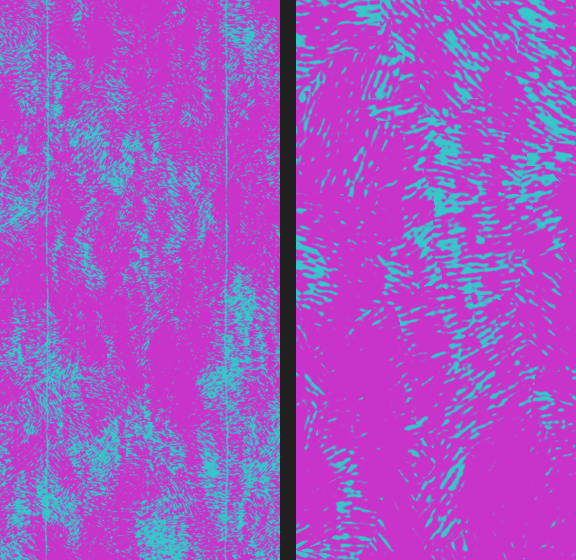
Left: the whole. Right: its middle third, enlarged.
A WebGL 2 fragment shader for this texture:

```glsl
#version 300 es
precision highp float;
// Weathered two-tone surface: hatched flecks gather in cloudy patches over a flat ground.
// A cloud mask biases oriented streak noise, which is cut at a threshold and
// averaged over each pixel; two thin wandering seams run from top to bottom.

#define GROUND vec3(0.785, 0.205, 0.79)
#define FLECK vec3(0.215, 0.775, 0.79)
#define THRESHOLD 0.155
#define CUT_SOFTNESS 0.09
#define CLOUD_GAIN 1.28
#define STREAK_GAIN 1.1
#define CLOUD_SCALE vec2(6.0, 4.4)
#define PATCH_SCALE 10.0
#define STREAK_SCALE vec2(95.0, 220.0)
#define RIPPLE_FREQ 760.0
#define SEAM_WIDTH 0.0022
#define FOOTPRINT 1.6

uniform vec2 u_resolution;
out vec4 outColor;

float hash(vec2 p) {
    return fract(sin(dot(p, vec2(127.1, 311.7))) * 43758.5453);
}

float noise(vec2 p) {
    vec2 i = floor(p), f = fract(p);
    f = f * f * (3.0 - 2.0 * f);
    float low = mix(hash(i), hash(i + vec2(1, 0)), f.x);
    float high = mix(hash(i + vec2(0, 1)), hash(i + vec2(1, 1)), f.x);
    return mix(low, high, f.y);
}

float fbm(vec2 p) {
    float sum = 0.0, total = 0.0, amp = 0.5;
    for (int i = 0; i < 5; i++) {
        sum += amp * noise(p);
        total += amp;
        p = mat2(1.6, 1.2, -1.2, 1.6) * p + 17.3;
        amp *= 0.6;
    }
    return sum / total;
}

// Cloudy density, with upright fibres mixed in
float cloudMask(vec2 p) {
    vec2 warp = vec2(noise(p * 11.0), noise(p * 11.0 + 40.0)) - 0.5;
    float clouds = fbm((p + 0.06 * warp) * CLOUD_SCALE + 5.0);
    float fibres = noise((p + 0.03 * warp) * vec2(34.0, 8.0) + 70.0);
    return 0.75 * clouds + 0.25 * fibres - 0.5;
}

// Nearest jittered patch: centre in xy, hatch angle in z
vec3 hatchPatch(vec2 p) {
    vec2 warp = vec2(noise(p * 24.0 + 9.0), noise(p * 24.0 + 31.0)) - 0.5;
    vec2 g = p * PATCH_SCALE + 0.7 * warp;
    vec2 cell = floor(g);
    vec3 best = vec3(0.0);
    float nearest = 1e3;
    for (int y = -1; y <= 1; y++)
    for (int x = -1; x <= 1; x++) {
        vec2 c = cell + vec2(x, y);
        vec2 centre = c + vec2(hash(c + 3.1), hash(c + 8.7));
        float d = distance(g, centre);
        if (d < nearest) {
            nearest = d;
            best = vec3(centre / PATCH_SCALE, (hash(c + 15.9) - 0.5) * 2.4);
        }
    }
    return best;
}

// Short strokes, fine grain and ripples along the patch direction
float streaks(vec2 p, vec3 hatch) {
    float c = cos(hatch.z), s = sin(hatch.z);
    vec2 q = mat2(c, -s, s, c) * (p - hatch.xy);
    vec2 shift = floor(hatch.xy * 90.0);
    float strokes = noise(q * STREAK_SCALE + shift);
    float grain = noise(p * vec2(250.0, 230.0) + 13.0);
    float bend = 6.0 * noise(q * 60.0 + shift);
    float ripple = 0.5 + 0.5 * sin(q.y * RIPPLE_FREQ + bend);
    return 0.55 * strokes + 0.25 * grain + 0.2 * ripple - 0.5;
}

// Two broken vertical seams with a faint halo
float seams(vec2 p) {
    float boost = 0.0;
    for (int i = 0; i < 2; i++) {
        float k = float(i);
        float wander = 0.016 * (noise(vec2(p.y * 2.5, k * 9.0)) - 0.5)
                     + 0.004 * (noise(vec2(p.y * 35.0, k * 9.0 + 4.0)) - 0.5);
        float d = abs(p.x - mix(0.172, 0.812, k) - wander);
        float strength = 0.28 + 0.4 * noise(vec2(p.y * 28.0, k * 5.0 + 2.0));
        boost += strength * (1.0 - smoothstep(0.4, 1.5, d / SEAM_WIDTH));
        boost += 0.06 * exp(-d * 90.0);
    }
    return boost;
}

void main() {
    vec2 p = gl_FragCoord.xy / u_resolution.x;
    float density = CLOUD_GAIN * cloudMask(p);
    vec3 hatch = hatchPatch(p);

    // Average the cut pattern over the pixel
    float cover = 0.0;
    for (int y = -1; y <= 1; y++)
    for (int x = -1; x <= 1; x++) {
        vec2 s = p + vec2(x, y) * FOOTPRINT / (3.0 * u_resolution.x);
        float level = density + STREAK_GAIN * streaks(s, hatch) + seams(s);
        cover += smoothstep(-CUT_SOFTNESS, CUT_SOFTNESS, level - THRESHOLD);
    }
    outColor = vec4(mix(GROUND, FLECK, cover / 9.0), 1.0);
}
```
